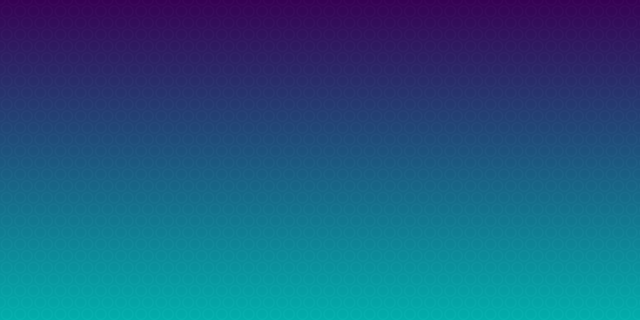
A Shadertoy shader for this background:

```glsl
// Coverage of a thin ring centred in each cell of a staggered grid
float ringLattice(vec2 p, float pixel) {
    vec2 cell = vec2(0.042, 0.0364);
    float row = floor(p.y / cell.y);
    float coverage = 0.0;

    // Neighbouring rows keep rings whole across cell borders
    for (int i = -1; i <= 1; i++) {
        float r = row + float(i);
        float shift = 0.5 * mod(r, 2.0);
        float x = (fract(p.x / cell.x + shift) - 0.5) * cell.x;
        float y = p.y - (r + 0.5) * cell.y;
        float edge = abs(length(vec2(x, y)) - 0.0165) - 0.0025;
        coverage = max(coverage, 1.0 - smoothstep(-pixel, pixel, edge));
    }
    return coverage;
}

void mainImage(out vec4 fragColor, in vec2 fragCoord) {
    vec2 p = fragCoord / iResolution.y;

    // Vertical gradient from teal to violet
    vec3 teal = vec3(0.010, 0.686, 0.675);
    vec3 violet = vec3(0.220, 0.010, 0.335);
    vec3 color = mix(teal, violet, p.y);

    // Faint light rings
    float rings = ringLattice(p, 0.75 / iResolution.y);
    color += 0.018 * (rings - 0.35);

    fragColor = vec4(clamp(color, 0.0, 1.0), 1.0);
}
```
